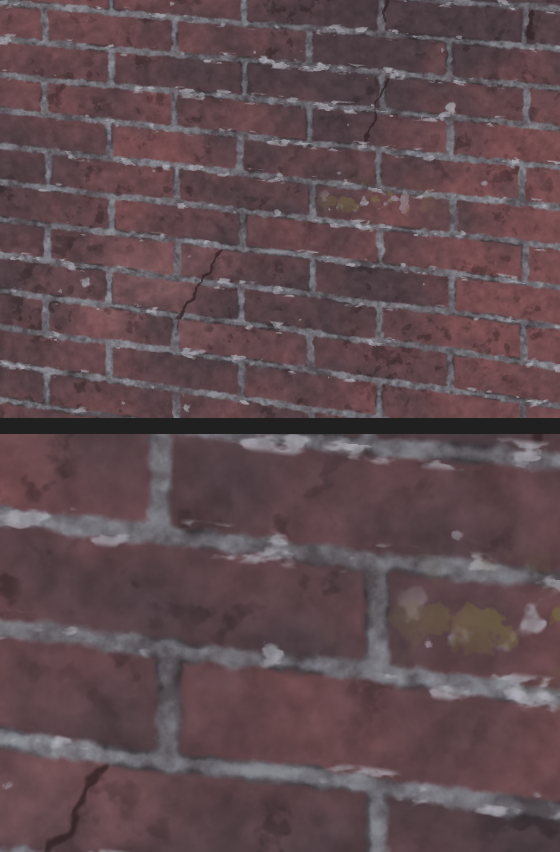
Top, the full canvas; bottom, a detail of the centre.
Reproduce this texture procedurally as a Shadertoy shader.

```glsl
float hash(vec2 p) {
    vec3 q = fract(p.xyx * 0.1031);
    q += dot(q, q.yzx + 33.33);
    return fract((q.x + q.y) * q.z);
}

float noise(vec2 p) {
    vec2 i = floor(p), f = fract(p);
    f = f * f * (3.0 - 2.0 * f);
    return mix(mix(hash(i), hash(i + vec2(1, 0)), f.x),
               mix(hash(i + vec2(0, 1)), hash(i + vec2(1, 1)), f.x), f.y);
}

float fbm(vec2 p) {
    float sum = 0.0, amp = 0.533;
    for (int i = 0; i < 4; i++) {
        sum += amp * noise(p);
        p = mat2(1.6, 1.2, -1.2, 1.6) * p + 17.3;
        amp *= 0.5;
    }
    return sum;
}

// Soft elliptical region, 1 at its centre
float region(vec2 p, vec2 centre, vec2 size) {
    vec2 q = (p - centre) / size;
    return exp(-dot(q, q));
}

// Ragged crack between two points
float crack(vec2 p, vec2 a, vec2 b, float width) {
    p.x += (fbm(p * 28.0) - 0.5) * 0.04;
    vec2 ab = b - a;
    float t = clamp(dot(p - a, ab) / dot(ab, ab), 0.0, 1.0);
    float w = width * (0.3 + noise(p * 35.0));
    return 1.0 - smoothstep(w * 0.3, w + 0.002, length(p - a - ab * t));
}

// Sparse ragged blots, one candidate per grid cell
float blots(vec2 p, float cells, float density) {
    vec2 g = p * cells, id = floor(g);
    vec2 centre = 0.3 + 0.4 * vec2(hash(id + 5.1), hash(id + 9.7));
    float radius = 0.05 + 0.2 * hash(id + 31.0);
    float dist = length(fract(g) - centre) + (fbm(g * 5.0) - 0.5) * 0.35;
    return step(hash(id + 2.3), density) * (1.0 - smoothstep(radius - 0.1, radius + 0.06, dist));
}

void mainImage(out vec4 fragColor, in vec2 fragCoord) {
    vec2 uv = fragCoord / iResolution.xy;
    vec2 p = vec2(uv.x * 1.34, 1.0 - uv.y);

    // Sloping courses that widen to the right, in running bond
    vec2 bent = p + (vec2(noise(p * 9.0), noise(p * 7.0 + 40.0)) - 0.5) * 0.005;
    float x = bent.x / 1.34;
    float courseHeight = 0.0862 + 0.0087 * x;
    float course = (bent.y - 0.007 - 0.11 * x) / courseHeight;
    float row = floor(course);
    float along = -0.363 + 4.452 * x - 0.347 * x * x;
    along += 0.5 * mod(row, 2.0) + (hash(vec2(row + 20.0, 3.0)) - 0.5) * 0.03;
    vec2 id = vec2(floor(along), row) + 20.0;

    // Rounded brick with a worn outline
    vec2 size = vec2(1.34 / (4.452 - 0.694 * x), courseHeight);
    vec2 local = (fract(vec2(along, course)) - 0.5) * size;
    vec2 q = abs(local) - size * 0.5 + vec2(0.0125, 0.0115);
    float d = length(max(q, 0.0)) + min(max(q.x, q.y), 0.0) - 0.004;
    d += (fbm(p * 60.0) - 0.5) * 0.010;
    float soft = max(0.0035, 0.8 / iResolution.y);
    float brickMask = 1.0 - smoothstep(-soft, soft, d);

    // Brick colour: soot in the middle, redder to the right and upper left
    float tone = hash(id), cloud = fbm(p * 8.0 + id * 3.7), grain = fbm(p * 60.0);
    float soot = region(p, vec2(0.80, 0.15), vec2(0.42, 0.25))
               + 0.8 * region(p, vec2(0.72, 0.72), vec2(0.22, 0.25))
               + 0.7 * region(p, vec2(0.0, 0.75), vec2(0.2, 0.4))
               + 0.6 * region(p, vec2(1.25, 0.05), vec2(0.4, 0.12));
    float warm = 0.52 + 0.25 * (tone - 0.5) + 1.4 * (cloud - 0.5) - 0.45 * soot;
    warm += 0.4 * smoothstep(0.85, 1.3, p.x) * smoothstep(0.1, 0.35, p.y);
    warm += 0.35 * region(p, vec2(0.12, 0.16), vec2(0.35, 0.15));
    vec3 brick = mix(vec3(0.295, 0.24, 0.26), vec3(0.455, 0.30, 0.31), clamp(warm, 0.0, 1.0));
    float bleach = region(p, vec2(0.36, 0.71), vec2(0.17, 0.12)) * smoothstep(0.3, 0.7, cloud);
    brick = mix(brick, vec3(0.56, 0.41, 0.42), 0.65 * bleach);
    brick *= 0.85 + 0.32 * grain;
    brick *= 1.0 - 0.22 * smoothstep(0.56, 0.72, fbm(p * 42.0 + 60.0)) * smoothstep(0.35, 0.65, fbm(p * 9.0 + 8.0));

    // Grey mortar, gritty and dirty in patches
    float grit = fbm(p * 85.0 + 11.0), stain = fbm(p * 17.0 + 5.0);
    float pale = clamp(0.5 + 1.3 * (grit - 0.5) + 1.3 * (stain - 0.5), 0.0, 1.0);
    vec3 mortar = mix(vec3(0.335, 0.31, 0.33), vec3(0.55, 0.55, 0.58), pale);
    mortar *= 1.0 - 0.08 * min(soot, 1.0);
    vec3 colour = mix(mortar, brick, brickMask);

    // Broken shadow where brick meets mortar
    float seam = exp(-pow((d - 0.001) / 0.003, 2.0)) * smoothstep(0.45, 0.7, fbm(p * 22.0 + 70.0));
    colour *= 1.0 - 0.3 * seam;

    // Open cracks and missing mortar
    float cracks = crack(p, vec2(0.93, 0.17), vec2(0.87, 0.35), 0.004);
    cracks = max(cracks, crack(p, vec2(0.53, 0.60), vec2(0.42, 0.76), 0.004));
    cracks = max(cracks, crack(p, vec2(0.92, -0.02), vec2(0.925, 0.05), 0.006));
    cracks = max(cracks, crack(p, vec2(1.272, 0.03), vec2(1.272, 0.09), 0.008));
    colour = mix(colour, vec3(0.19, 0.13, 0.14), 0.75 * cracks);

    // Pale crust along bed joints and in scattered blots
    float growth = region(p, vec2(0.78, 0.24), vec2(0.36, 0.24));
    float bed = smoothstep(-0.005, 0.001, q.y) * smoothstep(0.0, 0.012, -q.x);
    float crust = bed * smoothstep(0.66, 0.78, fbm(p * vec2(30.0, 55.0) + 3.0) + 0.13 * growth);
    crust = max(crust, blots(p, 17.0, 0.01 + 0.05 * growth));
    crust = max(crust, 0.7 * blots(p + 3.0, 45.0, 0.004 + 0.03 * growth));
    float colony = region(p, vec2(0.89, 0.48), vec2(0.12, 0.035));
    crust = max(crust, smoothstep(0.70, 0.82, fbm(p * 32.0 + 9.0) + 0.2 * colony) * colony);
    colour = mix(colour, vec3(0.64, 0.63, 0.66) * (0.8 + 0.4 * grit), 0.75 * crust);

    // Yellow lichen on the same colony
    float lichen = colony * smoothstep(0.56, 0.68, fbm(p * 48.0 + 27.0));
    colour = mix(colour, vec3(0.46, 0.42, 0.25), 0.6 * lichen);

    fragColor = vec4(colour, 1.0);
}
```
